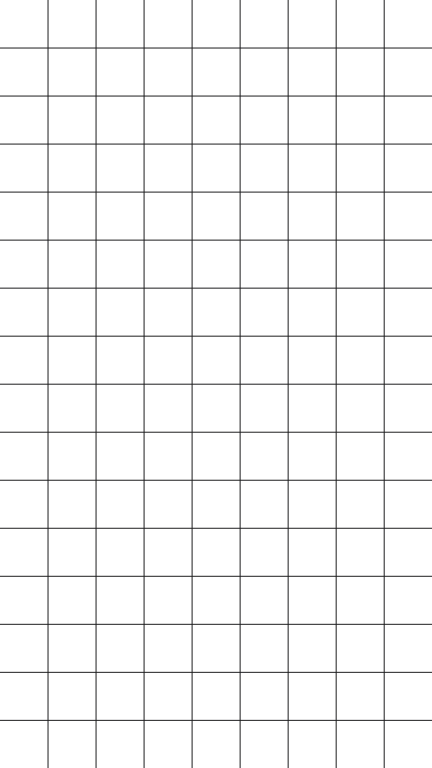
A WebGL 2 fragment shader for this pattern:

```glsl
#version 300 es
precision highp float;

uniform vec2 u_resolution;
out vec4 fragColor;

// Share of each pixel covered by a line, per axis
vec2 lineCoverage(vec2 offset, float halfWidth, vec2 pixel) {
    vec2 near = max(offset - 0.5 * pixel, vec2(-halfWidth));
    vec2 far = min(offset + 0.5 * pixel, vec2(halfWidth));
    return clamp((far - near) / pixel, 0.0, 1.0);
}

void main() {
    // Cell units, counted from the top left
    vec2 cells = vec2(9.0, 16.0);
    vec2 pixel = cells / u_resolution;
    vec2 uv = gl_FragCoord.xy / u_resolution;
    vec2 p = vec2(uv.x, 1.0 - uv.y) * cells;

    // Nearest inner line; the outer border stays open
    float pitch = 1.0005;
    vec2 index = clamp(round(p / pitch), vec2(1.0), cells - 1.0);
    vec2 offset = p - index * pitch;

    // Thin dark rules on white paper
    vec2 cover = lineCoverage(offset, 0.0104, pixel);
    float ink = 1.0 - (1.0 - cover.x) * (1.0 - cover.y);
    vec3 paperColor = vec3(1.0);
    vec3 ruleColor = vec3(0.11, 0.11, 0.115);
    fragColor = vec4(mix(paperColor, ruleColor, ink), 1.0);
}
```
